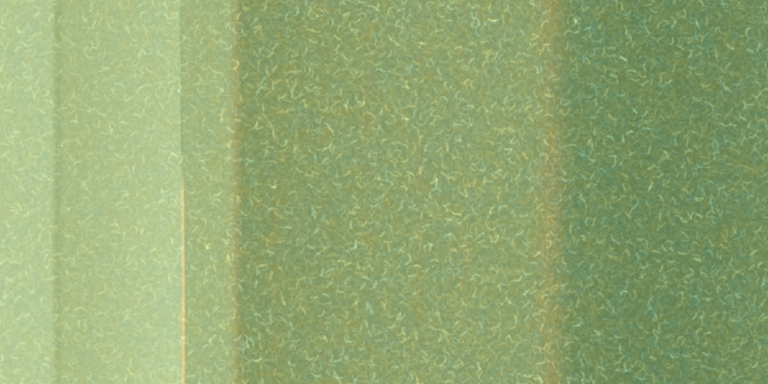
A WebGL 2 fragment shader for this texture:

```glsl
#version 300 es
precision highp float;

#define FLECK_CELLS 52.0
#define FLECK_GAIN 0.12
#define FINE_GAIN 0.065
#define MOTTLE_GAIN 0.045
#define STREAK_GAIN 0.4
#define SEAM_X 0.2375
#define SEAM_TOP 0.57
#define PALE vec3(0.715, 0.795, 0.585)
#define STRAW vec3(0.650, 0.725, 0.505)
#define MOSS vec3(0.560, 0.640, 0.428)
#define DEEP vec3(0.447, 0.558, 0.370)
#define RUST vec3(0.045, -0.016, -0.026)

uniform vec2 u_resolution;
out vec4 fragColor;

vec3 hash3(vec2 cell) {
    vec3 h = fract(cell.xyx * vec3(0.1031, 0.1030, 0.0973));
    h += dot(h, h.yxz + 33.33);
    return fract((h.xxy + h.yzz) * h.zyx);
}

float valueNoise(vec2 p) {
    vec2 cell = floor(p);
    vec2 f = fract(p);
    f = f * f * (3.0 - 2.0 * f);
    float low = mix(hash3(cell).x, hash3(cell + vec2(1, 0)).x, f.x);
    float high = mix(hash3(cell + vec2(0, 1)).x, hash3(cell + vec2(1, 1)).x, f.x);
    return mix(low, high, f.y) - 0.5;
}

float bump(float x, float center, float width) {
    float d = (x - center) / width;
    return exp(-d * d);
}

// Short curled fibres, one per cell, tinted from cool to warm
vec3 flecks(vec2 p) {
    vec2 cell = floor(p);
    vec3 sum = vec3(0.0);
    for (int j = -1; j <= 1; j++) {
        for (int i = -1; i <= 1; i++) {
            vec2 id = cell + vec2(i, j);
            vec3 place = hash3(id + 17.0);
            vec3 look = hash3(id + 171.0);
            float angle = place.z * 6.2832;
            vec2 axis = vec2(cos(angle), sin(angle));
            vec2 d = p - id - place.xy;
            vec2 q = vec2(dot(d, axis), dot(d, vec2(-axis.y, axis.x)));
            q.y += (look.z - 0.5) * 1.6 * q.x * q.x;
            q.x -= clamp(q.x, -0.42, 0.42);
            float body = 1.0 - smoothstep(0.0, 0.30, length(q));
            vec3 tint = mix(vec3(0.70, 1.05, 1.15), vec3(1.25, 1.0, 0.65), look.y);
            sum += tint * body * look.x * look.x;
        }
    }
    return sum - 0.10;
}

// Broad vertical bands of tone
vec3 bands(vec2 uv) {
    float x = uv.x;
    vec3 color = PALE;
    color = mix(color, STRAW + 0.025, smoothstep(0.064, 0.077, x));
    color = mix(color, PALE + 0.012, smoothstep(0.08, SEAM_X, x) * mix(1.0, 0.6, uv.y));
    color -= 0.035 * bump(x, 0.075, 0.006);
    color = mix(color, STRAW, smoothstep(SEAM_X - 0.002, SEAM_X + 0.002, x));
    color = mix(color, MOSS - 0.018, smoothstep(0.297, 0.318, x));
    color += 0.026 * smoothstep(0.32, 0.56, x);
    color = mix(color, DEEP + 0.012, smoothstep(0.705, 0.752, x));
    color -= 0.018 * smoothstep(0.74, 0.84, x);
    color += 0.014 * smoothstep(0.90, 1.0, x);
    return color + 0.012 * (0.5 - uv.y) * (1.0 - smoothstep(0.2, 0.5, x));
}

// Warm stains along band borders and faint parallel streaks
float stains(vec2 uv) {
    float amount = 0.8 * bump(uv.x, 0.307, 0.007) + 0.95 * bump(uv.x, 0.718, 0.017);
    for (int i = 0; i < 5; i++) {
        float n = float(i);
        float center = 0.36 + 0.061 * n + 0.004 * sin(n * 2.4);
        float fade = 0.7 + 0.3 * sin(uv.y * 5.0 + n * 1.9);
        amount += STREAK_GAIN * fade * bump(uv.x, center, 0.006);
    }
    return amount * (0.9 + 0.5 * valueNoise(vec2(uv.x * 30.0, uv.y * 9.0)));
}

void main() {
    vec2 uv = gl_FragCoord.xy / u_resolution;
    vec2 p = gl_FragCoord.xy / u_resolution.y;
    vec3 color = bands(uv) + RUST * stains(uv);

    // Bright lower seam, changing to a dull crease above
    float bend = 0.0012 * sin(uv.y * 4.0 + 1.0);
    float offset = abs(uv.x - SEAM_X - bend);
    float seam = 1.0 - smoothstep(0.0006, 0.0026 + 0.5 / u_resolution.x, offset);
    float lit = 1.0 - smoothstep(SEAM_TOP - 0.10, SEAM_TOP + 0.04, uv.y);
    color = mix(color, vec3(0.90, 0.83, 0.60), seam * lit * 0.9);
    color = mix(color, vec3(0.56, 0.68, 0.46), seam * (1.0 - lit) * 0.55);

    // Grain, quieter on the pale side
    float strength = mix(0.6, 1.0, smoothstep(0.20, 0.36, uv.x));
    vec3 grain = FLECK_GAIN * flecks(p * FLECK_CELLS);
    grain += 0.6 * FLECK_GAIN * flecks(p.yx * FLECK_CELLS * 1.37 + 40.0);
    grain += FINE_GAIN * valueNoise(p * 150.0);
    float warmth = valueNoise(p * 80.0 + 9.0) + 0.7 * valueNoise(p * 27.0 + 5.0);
    grain += MOTTLE_GAIN * warmth * vec3(1.0, 0.1, -0.9);
    color += grain * strength;

    fragColor = vec4(clamp(color, 0.0, 1.0), 1.0);
}
```
